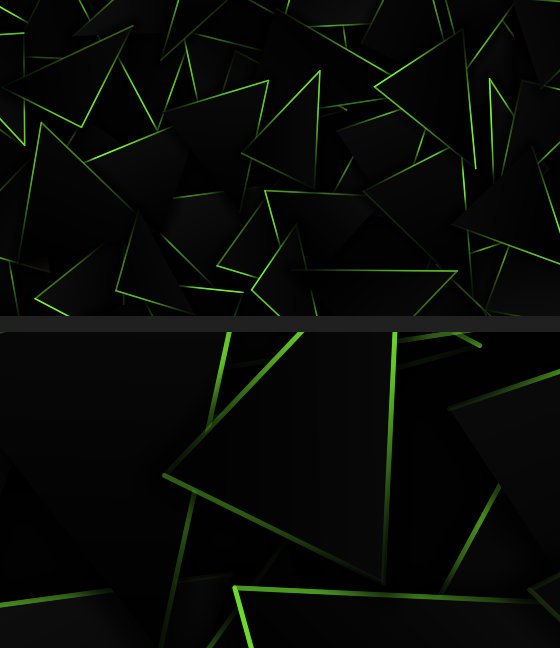
Top: the whole. Bottom: its middle third, enlarged.
Give the GLSL for this background, as a Shadertoy shader.

```glsl
// Overlapping near-black triangles whose thin green edges glow at one corner and fade out.
// Triangles are scattered on a jittered grid and painted in shuffled order, each one
// hiding and softly shadowing those below it.

const ivec2 GRID = ivec2(9, 5);
const int SHUFFLE_STRIDE = 17;      // coprime with the number of cells
const float LINE_HALF_WIDTH = 0.0026;
const float SHADOW_REACH = 0.045;
const vec3 GLOW = vec3(0.48, 0.97, 0.20);

// Integer hash: three values in 0..1 for a cell index and a stream number
vec3 hash3(int index, int stream) {
    uvec3 v = uvec3(uint(index), uint(stream), 7u) * 1664525u + 1013904223u;
    v.x += v.y * v.z; v.y += v.z * v.x; v.z += v.x * v.y;
    v ^= v >> 16u;
    v.x += v.y * v.z; v.y += v.z * v.x; v.z += v.x * v.y;
    return vec3(v >> 8u) / 16777216.0;
}

vec2 polar(float angle, float radius) {
    return radius * vec2(cos(angle), sin(angle));
}

float cross2(vec2 a, vec2 b) {
    return a.x * b.y - a.y * b.x;
}

// x: distance to the segment, y: position along it, z: side (positive on the left)
vec3 edgeInfo(vec2 p, vec2 a, vec2 b) {
    vec2 ab = b - a, ap = p - a;
    float t = clamp(dot(ap, ab) / dot(ab, ab), 0.0, 1.0);
    return vec3(length(ap - ab * t), t, cross2(ab, ap));
}

// Coverage of a glowing line, fading from t = 0 to t = 1
float glowLine(float dist, float t, float strength, float pixel) {
    float coverage = 1.0 - smoothstep(LINE_HALF_WIDTH - 0.6 * pixel,
                                      LINE_HALF_WIDTH + 0.6 * pixel, dist);
    float fade = 1.0 - smoothstep(0.25, 1.0, t);
    return coverage * strength * mix(0.07, 1.0, fade);
}

// Paints one triangle over the colour below
vec3 paintTriangle(vec3 below, vec2 p, vec2 center, int id, float pixel) {
    vec3 shape = hash3(id, 1), bend = hash3(id, 2) - 0.5;
    vec3 reach = mix(vec3(0.14), vec3(0.31), hash3(id, 3));
    vec3 light = hash3(id, 4);

    // Corners run counterclockwise; a is the lit one
    float turn = 6.2832 * shape.x;
    vec2 a = polar(turn + bend.x, reach.x);
    vec2 b = polar(turn + 2.094 + bend.y, reach.y);
    vec2 c = polar(turn + 4.189 + bend.z, reach.z);

    vec2 q = p - center;
    vec3 ab = edgeInfo(q, a, b);
    vec3 bc = edgeInfo(q, b, c);
    vec3 ca = edgeInfo(q, c, a);
    float dist = min(ab.x, min(bc.x, ca.x));
    if (min(ab.z, min(bc.z, ca.z)) > 0.0) dist = -dist;

    // Soft shadow around, then a dark face with a slight sheen
    vec3 color = below * mix(0.3, 1.0, smoothstep(0.0, SHADOW_REACH, dist));
    float sheen = smoothstep(-0.2, 0.25, dot(q, polar(6.2832 * shape.y, 1.0)));
    vec3 face = vec3(mix(0.004, mix(0.015, 0.06, shape.z), sheen));
    color = mix(color, face, 1.0 - smoothstep(-0.5 * pixel, 0.5 * pixel, dist));

    // Two edges shine away from the lit corner, the third only sometimes
    float glow = glowLine(ab.x, ab.y, mix(0.7, 1.0, light.x), pixel);
    glow = max(glow, glowLine(ca.x, 1.0 - ca.y, mix(0.4, 1.0, light.y), pixel));
    float third = smoothstep(0.45, 0.85, light.z);
    glow = max(glow, glowLine(bc.x, bc.y, third, pixel));
    return mix(color, GLOW, glow);
}

void mainImage(out vec4 fragColor, in vec2 fragCoord) {
    float pixel = 1.0 / iResolution.y;
    vec2 p = fragCoord * pixel;
    vec2 canvas = vec2(iResolution.x * pixel, 1.0);
    vec2 cellSize = (canvas + 0.16) / vec2(GRID);

    vec3 color = vec3(0.008);
    int count = GRID.x * GRID.y;
    for (int i = 0; i < count; i++) {
        int id = (i * SHUFFLE_STRIDE) % count;
        vec2 cell = vec2(id % GRID.x, id / GRID.x);
        vec2 jitter = mix(vec2(0.1), vec2(0.9), hash3(id, 5).xy);
        vec2 center = (cell + jitter) * cellSize - 0.08;
        color = paintTriangle(color, p, center, id, pixel);
    }
    fragColor = vec4(color, 1.0);
}
```
